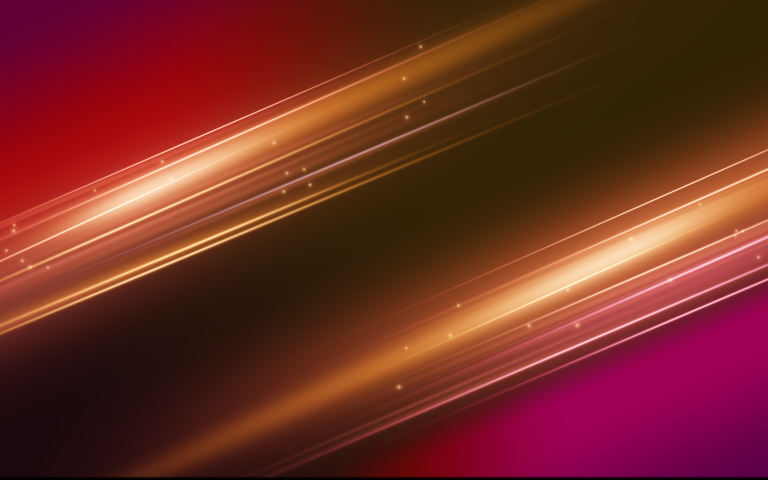
Write a WebGL 1 fragment shader that draws this background.

```glsl
precision highp float;
// Two diagonal bands of glowing light streaks and sparks over a dark red, olive and magenta backdrop.
uniform vec2 u_resolution;

#define SLOPE 0.44
#define FAINT_LINES 9
#define SPARKS 18
#define SPARK_SIZE 0.0042
#define HOT vec3(1.5, 1.2, 1.05)
#define AMBER vec3(1.0, 0.42, 0.07)
#define CORAL vec3(1.0, 0.34, 0.22)
#define ROSE vec3(1.0, 0.16, 0.36)
#define LILAC vec3(0.42, 0.28, 0.36)

float hash(float n) {
    n = fract(n * 0.1031);
    n *= n + 33.33;
    return fract(n * (n + n));
}

float bell(float x) {
    return exp(-x * x);
}

// Sloped line fading to the left and right of its peak
float line(vec2 p, vec2 peak, float slope, vec2 reach, float width) {
    vec2 q = p - peak;
    float across = (q.y - slope * q.x) * inversesqrt(1.0 + slope * slope);
    float along = q.x / (q.x < 0.0 ? reach.x : reach.y);
    return bell(across / max(width, 0.8 / u_resolution.y)) * bell(along);
}

// Tinted line with a white-hot centre
vec3 streak(vec2 p, vec2 peak, float slope, vec2 reach, float width, vec3 tint) {
    float f = line(p, peak, slope, reach, width);
    return tint * f * 1.2 + HOT * f * f * f;
}

// Broad beam with a soft hot core
vec3 beam(vec2 p, vec2 peak, float slope, vec2 reach, vec2 coreReach) {
    return AMBER * line(p, peak, slope, reach, 0.028)
         + HOT * 0.85 * line(p, peak, slope, coreReach, 0.022)
         + CORAL * 0.6 * line(p, peak, slope, coreReach * 1.4, 0.06);
}

// Random faint lines and sparks around a sloped axis
vec3 scatter(vec2 p, vec2 center, vec2 spread, vec3 tint, float seed) {
    vec3 light = vec3(0.0);
    for (int i = 0; i < FAINT_LINES; i++) {
        float n = seed + float(i) * 5.0;
        vec2 o = (vec2(hash(n), hash(n + 1.0)) - 0.5) * spread;
        vec2 peak = center + vec2(o.x, o.y + SLOPE * o.x);
        float width = mix(0.002, 0.009, hash(n + 2.0));
        light += tint * 0.35 * line(p, peak, SLOPE - 0.01, vec2(0.35), width);
    }
    for (int i = 0; i < SPARKS; i++) {
        float n = seed + 101.0 + float(i) * 7.0;
        vec2 o = (vec2(hash(n), hash(n + 1.0)) - 0.5) * spread * vec2(1.6, 0.9);
        vec2 spot = center + vec2(o.x, o.y + SLOPE * o.x);
        float size = SPARK_SIZE * mix(0.5, 1.0, hash(n + 2.0));
        float d = length(p - spot) / size;
        light += vec3(1.1, 0.65, 0.4) * (bell(d) + 0.15 * bell(d * 0.4));
    }
    return light;
}

// Dark diagonal field with a coloured corner at each side
vec3 backdrop(vec2 p, float v) {
    vec3 col = mix(vec3(0.11, 0.035, 0.05), vec3(0.19, 0.13, 0.02),
                   smoothstep(0.1, 0.85, p.x * 0.5 + p.y * 0.6));
    vec3 upper = mix(vec3(0.62, 0.01, 0.03), vec3(0.38, 0.0, 0.21), smoothstep(0.62, 0.95, v));
    col = mix(col, upper, smoothstep(0.35, 0.6, v) * (1.0 - smoothstep(0.3, 0.98, p.x)));
    vec3 magenta = mix(vec3(0.62, 0.0, 0.33), vec3(0.36, 0.0, 0.28), smoothstep(0.4, 0.7, -v));
    vec3 lower = mix(vec3(0.45, 0.01, 0.02), magenta, smoothstep(0.82, 1.2, p.x));
    return mix(col, lower, smoothstep(0.24, 0.36, -v) * smoothstep(0.55, 0.95, p.x));
}

vec3 upperBand(vec2 p, float v) {
    vec3 light = vec3(0.75, 0.24, 0.17) * bell((v - 0.42) / 0.14) * bell(p.x / 0.75);
    light += beam(p, vec2(0.31, 0.604), 0.45, vec2(0.2, 0.72), vec2(0.13, 0.2));
    light += streak(p, vec2(0.42, 0.717), 0.432, vec2(0.4, 0.35), 0.002, CORAL * 0.7);
    light += streak(p, vec2(0.42, 0.685), 0.44, vec2(0.35, 0.4), 0.0028, CORAL);
    light += streak(p, vec2(0.22, 0.557), 0.46, vec2(0.35, 0.25), 0.0025, CORAL);
    light += streak(p, vec2(0.27, 0.533), 0.437, vec2(0.3, 0.5), 0.0035, AMBER);
    light += LILAC * 2.0 * line(p, vec2(0.72, 0.667), 0.42, vec2(0.35, 0.28), 0.0025);
    light += streak(p, vec2(0.42, 0.496), 0.415, vec2(0.45, 0.3), 0.0035, AMBER);
    light += AMBER * 0.6 * line(p, vec2(0.3, 0.45), 0.415, vec2(0.4, 0.3), 0.016);
    light += streak(p, vec2(0.33, 0.442), 0.415, vec2(0.38, 0.48), 0.0035, AMBER);
    return light + scatter(p, vec2(0.42, 0.61), vec2(0.6, 0.22), CORAL, 3.0);
}

vec3 lowerBand(vec2 p, float v) {
    vec3 light = vec3(0.9, 0.25, 0.17) * bell((v + 0.08) / 0.12) * smoothstep(0.0, 1.5, p.x);
    light += beam(p, vec2(1.29, 0.469), 0.465, vec2(0.8, 0.36), vec2(0.24, 0.16));
    light += ROSE * 0.9 * line(p, vec2(1.44, 0.415), SLOPE, vec2(0.4, 0.35), 0.045);
    light += streak(p, vec2(1.4, 0.6), SLOPE, vec2(0.35, 0.4), 0.002, CORAL * 0.8);
    light += streak(p, vec2(1.458, 0.585), SLOPE, vec2(0.38, 0.5), 0.0028, CORAL);
    light += streak(p, vec2(1.208, 0.415), 0.45, vec2(0.25, 0.2), 0.0025, AMBER);
    light += streak(p, vec2(1.36, 0.438), 0.43, vec2(0.3, 0.4), 0.0028, CORAL);
    light += streak(p, vec2(1.5, 0.4625), SLOPE, vec2(0.4, 0.3), 0.004, ROSE);
    light += streak(p, vec2(1.25, 0.3), 0.425, vec2(0.42, 0.6), 0.0035, ROSE);
    light += streak(p, vec2(1.458, 0.358), 0.425, vec2(0.33, 0.4), 0.003, ROSE);
    return light + scatter(p, vec2(1.3, 0.43), vec2(0.6, 0.2), CORAL, 57.0);
}

void main() {
    vec2 p = gl_FragCoord.xy / u_resolution.y;
    p.x *= 1.6 * u_resolution.y / u_resolution.x;
    float v = p.y - SLOPE * p.x; // height above the diagonal
    vec3 light = upperBand(p, v) + lowerBand(p, v);
    vec3 col = 1.0 - (1.0 - backdrop(p, v)) * exp(-light);
    col *= smoothstep(0.002, 0.009, p.y); // dark lower rim
    gl_FragColor = vec4(col, 1.0);
}
```
